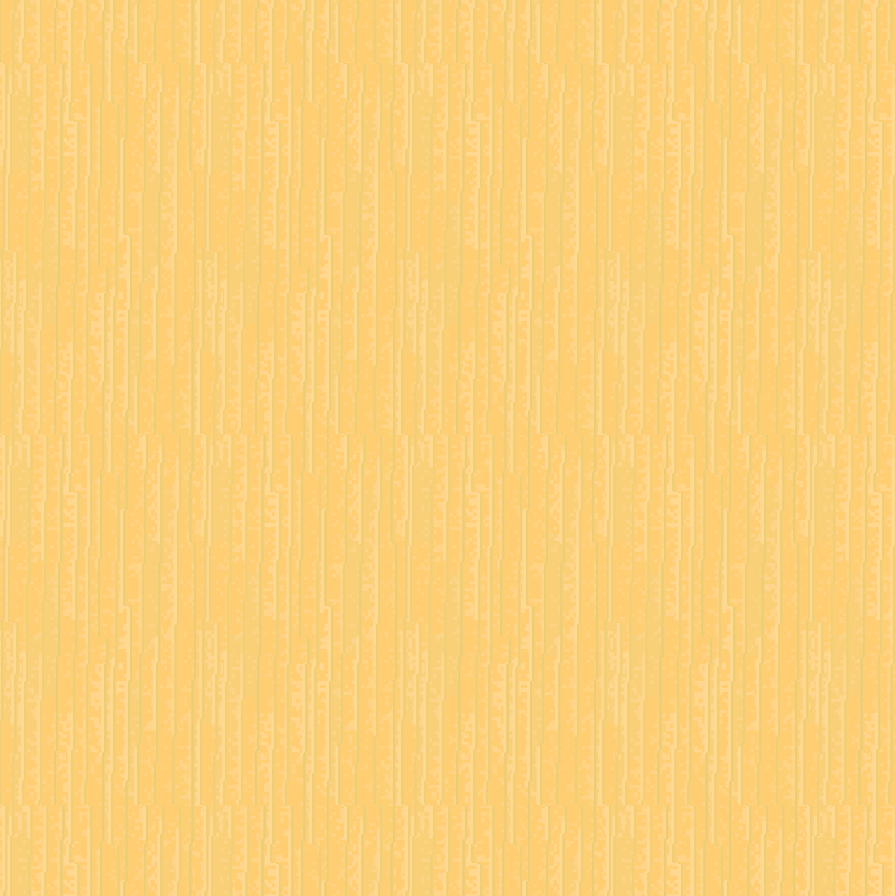
Reproduce this texture procedurally as a Shadertoy shader.

```glsl
// Pale golden wood-like wall covering: fine vertical ribs with stepped edges and mottled highlights.

const vec2 TILE = vec2(0.2245, 0.414);      // size of one repeat
const float SEAM = 0.928;                   // height of a seam between repeats
const float RIBS = 14.0;                    // ribs across one repeat
const vec2 GRAIN = vec2(0.0045, 0.0040);    // size of one fleck

const vec3 GOLD = vec3(1.0, 0.808, 0.447);
const vec3 STRAW = vec3(0.970, 0.818, 0.475);
const vec3 GROOVE = vec3(0.918, 0.804, 0.470);
const vec3 CREAM = vec3(1.0, 0.846, 0.572);

float hash(vec2 p) {
    vec3 q = fract(vec3(p.xyx) * 0.1031);
    q += dot(q, q.yzx + 33.33);
    return fract((q.x + q.y) * q.z);
}

// Blocky value noise: flat cells with short borders.
float fleckNoise(vec2 p) {
    vec2 cell = floor(p);
    vec2 f = smoothstep(0.3, 0.7, fract(p));
    float low = mix(hash(cell), hash(cell + vec2(1.0, 0.0)), f.x);
    float high = mix(hash(cell + vec2(0.0, 1.0)), hash(cell + 1.0), f.x);
    return mix(low, high, f.y);
}

// Random value that holds for a stretch along the rib, then changes; repeats with t.
float stretchTone(float t, float count, float rib, float seed) {
    float s = (t + hash(vec2(rib, seed))) * count;
    float a = hash(vec2(rib + seed, mod(floor(s), count)));
    float b = hash(vec2(rib + seed, mod(floor(s) + 1.0, count)));
    return mix(a, b, smoothstep(0.97, 1.0, fract(s)));
}

// Position of a rib's left edge, in rib widths; it steps sideways down the repeat.
float ribEdge(float index, float t) {
    float rib = mod(index, RIBS);
    // Under half of the ribs start over at the seam, the others elsewhere.
    float start = hash(vec2(rib, 5.0));
    float run = fract(t + start * step(0.4, start));
    float s = run * (2.0 + 3.0 * hash(vec2(rib, 7.0))) + 0.95 * hash(vec2(rib, 13.0));
    float steps = floor(s) + smoothstep(0.98, 1.0, fract(s));
    float reset = 1.0 - smoothstep(0.994, 1.0, run);
    return index + 0.5 * hash(vec2(rib, 3.0)) - 0.15 * steps * reset;
}

void mainImage(out vec4 fragColor, in vec2 fragCoord) {
    vec2 uv = fragCoord / iResolution.xy;
    float t = fract((SEAM - uv.y) / TILE.y);
    float ribWidth = TILE.x / RIBS;
    float x = uv.x / ribWidth;

    // Find the rib and its two edges.
    float left = -1e4;
    float right = 1e4;
    float index = 0.0;
    for (int i = -2; i <= 3; i++) {
        float candidate = floor(x) + float(i);
        float edge = ribEdge(candidate, t);
        if (edge <= x && edge > left) {
            left = edge;
            index = candidate;
        }
        if (edge > x) right = min(right, edge);
    }
    float rib = mod(index, RIBS);
    float fromLeft = (x - left) * ribWidth;
    float toRight = (right - x) * ribWidth;
    float across = (x - left) / (right - left);

    // Flat gold body: a few stretches and the left shoulder turn to straw.
    float strawTone = stretchTone(t, 3.0, rib, 19.0);
    float strawBody = 0.75 * smoothstep(0.78, 0.84, strawTone);
    float shoulder = 0.85 * (1.0 - smoothstep(0.0034, 0.0052, fromLeft));
    vec3 color = mix(GOLD, STRAW, max(strawBody, shoulder));

    // Mottled cream flecks, denser towards the right of each rib.
    float creamTone = stretchTone(t, 4.0, rib, 31.0);
    vec2 grainPos = vec2(mod(uv.x, TILE.x), t * TILE.y) / GRAIN;
    float density = fleckNoise(grainPos) + 0.45 * (across - 0.5) + 0.35 * (creamTone - 0.5);
    float flecks = smoothstep(0.68, 0.78, density) * smoothstep(0.003, 0.0045, fromLeft);
    color = mix(color, CREAM, flecks * mix(0.4, 0.9, creamTone));

    // Bright ridge on the right, dark groove on the left.
    float ridge = 1.0 - smoothstep(0.0026, 0.0040, toRight);
    color = mix(color, CREAM, ridge * smoothstep(0.2, 0.6, creamTone));
    float groove = 1.0 - smoothstep(0.0018, 0.0032, fromLeft);
    groove *= smoothstep(-0.0005, 0.0006, fromLeft);
    color = mix(color, GROOVE, groove * mix(0.45, 1.0, hash(vec2(rib, 43.0))));

    fragColor = vec4(color, 1.0);
}
```
